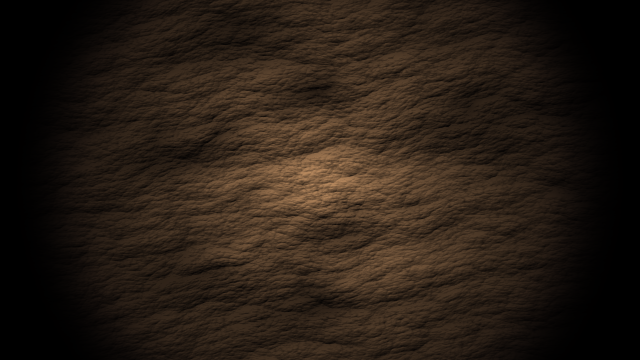
A Shadertoy shader for this texture:

```glsl
vec2 hash2(vec2 cell) {
    vec3 h = fract(cell.xyx * vec3(0.1031, 0.1030, 0.0973));
    h += dot(h, h.yzx + 33.33);
    return fract((h.xx + h.yz) * h.zy);
}

// Squared distance to the nearest jittered cell point
float cellular(vec2 p) {
    vec2 cell = floor(p), local = fract(p);
    float nearest = 2.0;
    for (int y = -1; y <= 1; y++)
    for (int x = -1; x <= 1; x++) {
        vec2 offset = vec2(x, y);
        vec2 d = offset + hash2(cell + offset) - local;
        nearest = min(nearest, dot(d, d));
    }
    return nearest;
}

// Tilts the strata and breaks up their straightness
vec2 strata(vec2 p) {
    p.y -= 0.14 * p.x;
    p += 0.009 * sin(p.yx * vec2(15.0, 9.0) + vec2(1.3, 0.4));
    p += 0.003 * sin(p.yx * vec2(43.0, 26.0) + vec2(4.1, 2.7) + 9.0 * p);
    return p;
}

float rockHeight(vec2 p) {
    vec2 q = strata(p) * vec2(3.7, 8.5);
    float height = 0.0, amplitude = 0.42;
    for (int i = 0; i < 6; i++) {
        height -= amplitude * cellular(q);
        q = mat2(0.99, 0.06, -0.06, 0.99) * q * 1.88 + vec2(7.3, 3.1);
        amplitude *= 0.59;
    }
    return height;
}

// Broad hollows (negative) and swells (positive): x, y, radius, strength
float broadRelief(vec2 p) {
    const vec4 patches[12] = vec4[12](
        vec4(-0.02, 0.235, 0.12, -0.55), vec4(-0.38, 0.07, 0.19, -0.52),
        vec4(0.42, 0.15, 0.24, -0.45), vec4(-0.25, 0.39, 0.20, -0.36),
        vec4(0.06, -0.14, 0.15, -0.48), vec4(-0.30, -0.26, 0.18, -0.40),
        vec4(-0.07, -0.37, 0.17, -0.38), vec4(0.00, 0.015, 0.14, 0.20),
        vec4(0.25, 0.03, 0.15, 0.24), vec4(-0.27, -0.01, 0.16, 0.22),
        vec4(-0.14, -0.17, 0.13, 0.24), vec4(0.25, -0.23, 0.20, 0.24));
    float relief = 0.0;
    for (int i = 0; i < 12; i++) {
        vec2 d = p - patches[i].xy;
        d.y = (d.y - 0.14 * d.x) * 2.6;
        relief += patches[i].w * exp(-dot(d, d) / (patches[i].z * patches[i].z));
    }
    return relief;
}

void mainImage(out vec4 fragColor, in vec2 fragCoord) {
    vec2 p = (fragCoord - 0.5 * iResolution.xy) / iResolution.y;

    // Light grazing the surface from above
    float height = rockHeight(p);
    float slope = height - rockHeight(p + vec2(-0.0014, 0.0030));
    vec2 ragged = p + vec2(0.20, 0.12) * (height + 0.22);
    float relief = broadRelief(ragged);
    float roughness = 11.0 - 11.0 * relief;
    float shade = clamp(1.0 + roughness * slope, 0.2, 1.3);
    shade *= clamp(1.0 + relief + 0.6 * (height + 0.22), 0.28, 1.35);

    // Pitted mineral grain
    float grain = cellular(strata(p) * vec2(95.0, 120.0));
    float blotches = cellular(strata(p) * vec2(14.0, 22.0) + 5.0);
    shade *= 1.05 - 0.35 * grain * smoothstep(0.0, 0.4, blotches);

    // Central glow fading to a black rim
    float radius = length(p);
    float light = 0.9 * max(1.0 - radius / 0.92, 0.0);
    light += 0.10 * exp(-22.0 * radius * radius);
    light *= smoothstep(0.86, 0.62, radius);

    vec3 stone = mix(vec3(0.43, 0.31, 0.235), vec3(0.44, 0.33, 0.226), smoothstep(0.0, 0.4, light));
    fragColor = vec4(stone * shade * light + vec3(0.006, 0.002, 0.003) * smoothstep(0.95, 0.6, radius), 1.0);
}
```
